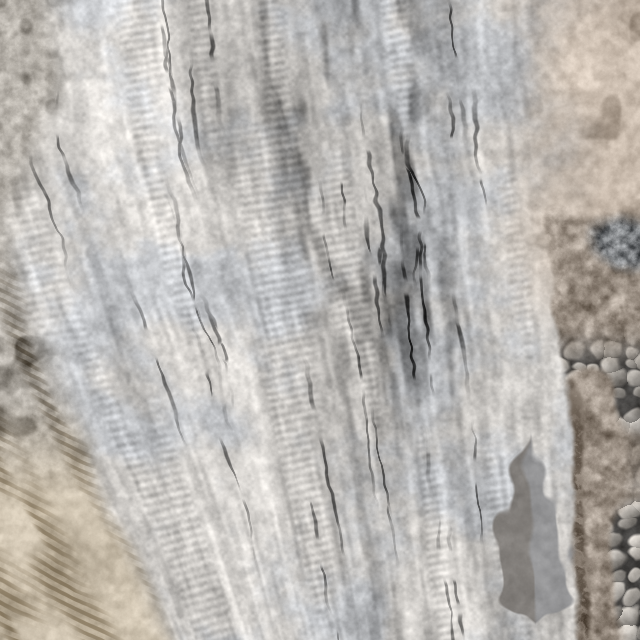
A three.js fragment shader for this texture:

```glsl
// Worn grey haul road seen from above, between sandy verges and a rubble bank.
// Value noise is stretched along a bent track coordinate to give streaks and
// cracks; masks then lay sand, tyre treads, loose stones and a puddle over it.
varying vec2 vUv;

float hash(vec2 p) {
  vec3 q = fract(vec3(p.xyx) * 0.1031);
  q += dot(q, q.yzx + 33.33);
  return fract((q.x + q.y) * q.z);
}

float noise(vec2 p) {
  vec2 i = floor(p), f = fract(p);
  f = f * f * (3.0 - 2.0 * f);
  return mix(mix(hash(i), hash(i + vec2(1, 0)), f.x),
             mix(hash(i + vec2(0, 1)), hash(i + vec2(1, 1)), f.x), f.y);
}

float fbm(vec2 p) {
  float sum = 0.0, amp = 0.5;
  for (int i = 0; i < 5; i++) {
    sum += amp * noise(p);
    p = mat2(1.6, 1.2, -1.2, 1.6) * p + 7.3;
    amp *= 0.5;
  }
  return sum;
}

// Soft bump of half width w around c
float band(float x, float c, float w) {
  return 1.0 - smoothstep(0.3 * w, w, abs(x - c));
}

// Long thin cracks that follow the track, strongest in the worn lane
float cracks(float u, float d) {
  float dark = 0.0;
  for (int i = 0; i < 34; i++) {
    float k = float(i);
    float lane = mix(-0.02, 0.74, pow(hash(vec2(k, 3.0)), 0.75));
    float mid = hash(vec2(k, 11.0));
    float reach = 0.06 + 0.2 * hash(vec2(k, 23.0));
    float wobble = 0.012 * (noise(vec2(d * 16.0, k * 9.0)) - 0.5)
                 + 0.005 * (noise(vec2(d * 70.0, k * 5.0)) - 0.5);
    float width = 0.002 + 0.004 * noise(vec2(d * 28.0, k * 3.0 + 40.0));
    float broken = smoothstep(0.2, 0.6, noise(vec2(d * 40.0, k * 7.0)));
    dark = max(dark, band(u + wobble, lane, width) * band(d, mid, reach) * broken);
  }
  return dark;
}

// Lit stones with dark gaps: x is brightness, y is stone cover
vec2 stones(vec2 p) {
  vec2 cell = floor(p), best = vec2(1.0), id = cell;
  float near = 9.0;
  for (int j = -1; j <= 1; j++) {
    for (int i = -1; i <= 1; i++) {
      vec2 c = cell + vec2(i, j);
      vec2 r = p - c - 0.2 - 0.6 * vec2(hash(c), hash(c + 51.7));
      float dist = length(r) / (0.6 + 0.6 * hash(c + 17.1));
      if (dist < near) { near = dist; best = r; id = c; }
    }
  }
  float lit = 0.48 + 0.3 * hash(id + 5.0) + 0.45 * dot(best, vec2(-0.6, 0.8));
  return vec2(lit, 1.0 - smoothstep(0.4, 0.65, near));
}

void main() {
  vec2 p = vUv;
  float x = p.x, d = 1.0 - p.y;
  float rough = fbm(p * 9.0), fine = fbm(p * 75.0);
  float grain = noise(p * 190.0) - 0.5;

  // Track coordinate: nearly upright at the top, fanning out at lower left
  float u = x - 0.1 * d - 0.28 * d * d * (1.0 - smoothstep(0.1, 0.8, x));
  u += 0.012 * (noise(vec2(u * 14.0, d * 9.0)) - 0.5);

  // Streaked road surface
  float tone = 0.735 + 0.12 * (noise(vec2(u * 16.0, d * 2.0)) - 0.5)
    + 0.13 * (noise(vec2(u * 48.0, d * 5.0)) - 0.5)
    + 0.13 * (noise(vec2(u * 115.0, d * 12.0)) - 0.5)
    + 0.14 * (rough - 0.48) + 0.22 * (fine - 0.48) + 0.07 * grain;
  tone += 0.09 * band(u, 0.19, 0.12) * (1.0 - 0.7 * d);
  float worn = smoothstep(0.33, 0.46, u) * (1.0 - smoothstep(0.6, 0.72, u))
             * (1.0 - smoothstep(0.4, 0.85, d));
  float scuff = 0.6 * noise(vec2(u * 30.0, d * 4.0)) + 0.4 * noise(vec2(u * 70.0, d * 18.0));
  tone -= worn * (0.03 + 0.25 * smoothstep(0.42, 0.72, scuff));
  float treadLane = smoothstep(0.58, 0.78, noise(vec2(u * 26.0, d * 2.5 + 30.0)));
  tone += 0.045 * treadLane * sin(d * 520.0 + u * 90.0 + 5.0 * rough);
  tone -= 0.36 * cracks(u, d);
  vec3 col = tone * mix(vec3(0.99, 1.0, 1.015), vec3(1.015, 1.0, 0.98), smoothstep(0.35, 0.6, rough));

  // Left verge, turning to brown tracks and then pale sand
  float edge = mix(0.10, -0.06, smoothstep(0.1, 0.45, d));
  float verge = 1.0 - smoothstep(edge - 0.05, edge + 0.02, u + 0.08 * (rough - 0.48));
  float spots = smoothstep(0.64, 0.78, noise(p * 24.0 + 4.0));
  vec3 dust = vec3(0.71, 0.69, 0.66) + 0.4 * (fine - 0.48) - 0.2 * spots;
  vec3 sand = vec3(0.78, 0.735, 0.66) + 0.22 * (fine - 0.48) + 0.2 * (rough - 0.48);
  dust = mix(dust, sand, smoothstep(0.6, 0.8, d));
  float ruts = band(u, -0.09, 0.04) + band(u, -0.23, 0.07) + band(u, -0.33, 0.05);
  ruts *= smoothstep(0.36, 0.5, d) * smoothstep(0.25, 0.6, noise(vec2(u * 30.0, d * 11.0)));
  float bars = smoothstep(-0.3, 0.7, sin((d - 0.5 * x) * 400.0 + 6.0 * rough));
  dust -= ruts * (0.09 + 0.17 * bars * (0.4 + fine)) * vec3(0.95, 1.0, 1.08);
  col = mix(col, dust, verge);

  // Right verge: warm sand at the top with grey blotches toward the road
  float bank = smoothstep(0.74, 0.96, x + 0.16 * (rough - 0.48)) * (1.0 - smoothstep(0.4, 0.55, d));
  vec3 warm = vec3(0.78, 0.725, 0.67) + 0.26 * (fine - 0.48) + 0.2 * (rough - 0.48);
  col = mix(col, warm - 0.12 * spots, bank);

  // Puddle with a ragged outline, split into two shades
  float swell = 0.062 * smoothstep(0.64, 0.85, d) * (1.0 - smoothstep(0.93, 0.985, d));
  float off = x - 0.785 - 0.055 * d + 0.035 * (noise(vec2(x * 40.0, d * 22.0)) - 0.5);
  float wet = smoothstep(-0.003, 0.004, swell - abs(off) - 0.006);
  vec3 water = mix(vec3(0.50, 0.485, 0.47), vec3(0.57, 0.57, 0.575), smoothstep(-0.005, 0.004, off));
  col = mix(col, water + 0.12 * (fine - 0.48) + 0.08 * (rough - 0.48), wet);

  // Rubble bank: swirled earth above, stones below, dark lip on the road side
  float side = x - 0.835 - 0.075 * d + 0.06 * (rough - 0.48);
  float rubble = smoothstep(0.0, 0.012, side) * smoothstep(0.33, 0.37, d + 0.1 * (rough - 0.48));
  float swirl = noise(vec2(length(p - vec2(1.02, 0.45)) * 65.0 + 5.0 * rough, 2.0));
  vec3 earth = vec3(0.58, 0.535, 0.49) + 0.5 * (fine - 0.48) + 0.2 * (swirl - 0.5);
  vec2 rock = stones(p * 36.0 + 2.0 * rough);
  float heap = smoothstep(0.5, 0.58, d) * smoothstep(0.38, 0.58, noise(p * 13.0 + 9.0));
  vec3 pile = mix(vec3(0.2), vec3(rock.x) * vec3(1.0, 0.98, 0.95), rock.y) + 0.2 * (fine - 0.48);
  earth = mix(earth, pile, 0.85 * heap);
  earth -= 0.3 * band(side, 0.012, 0.016) * smoothstep(0.58, 0.7, d) * smoothstep(0.35, 0.6, fine);
  col = mix(col, earth, rubble);
  float slag = 1.0 - smoothstep(0.6, 1.0, length((p - vec2(0.98, 0.62)) / vec2(0.1, 0.06)) + rough - 0.48);
  col = mix(col, vec3(0.44, 0.45, 0.46) + 0.9 * (fine - 0.48), slag);

  gl_FragColor = vec4(clamp(col, 0.0, 1.0), 1.0);
}
```
